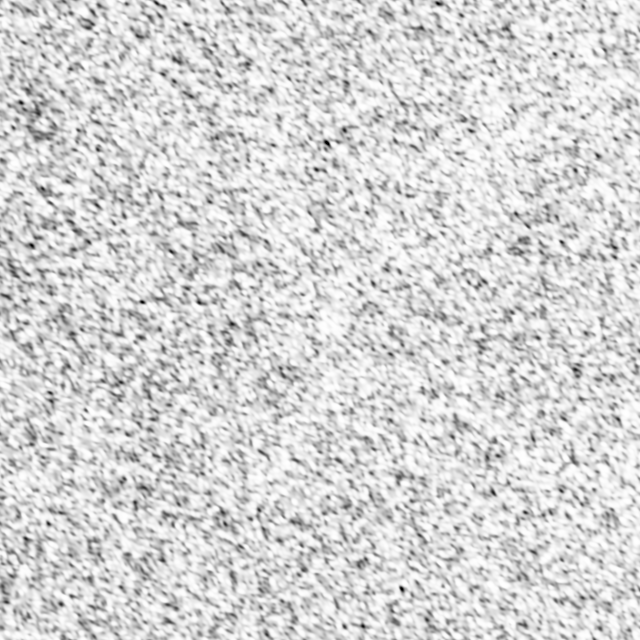
Give the GLSL for this texture, as a Shadertoy shader.

```glsl
// Fine grey speckle on white, like grainy paper, with a slanted grain.
// Signed oval splats, one per jittered cell, add up to a bell-shaped noise;
// slow clouds shift it and a soft shoulder turns it into bright-heavy greys.

const float GRAIN_CELLS = 180.0;                // splat cells per canvas height
const vec2  GRAIN_RADII = vec2(0.68, 0.38);     // long and short spread, in cells
const float GRAIN_ANGLE = -0.68;                // falls to the right
const float ANGLE_SPREAD = 0.9;
const float PI = 3.14159;

// Integer hash: three independent values in 0..1 per cell and layer
vec3 hash3(vec2 cell, int layer) {
    uvec3 v = uvec3(ivec3(ivec2(cell) + 4096, layer));
    v = v * 1664525u + 1013904223u;
    v.x += v.y * v.z;
    v.y += v.z * v.x;
    v.z += v.x * v.y;
    v ^= v >> 16u;
    v.x += v.y * v.z;
    v.y += v.z * v.x;
    v.z += v.x * v.y;
    return vec3(v >> 8u) / 16777216.0;
}

// Smooth value noise in -1..1
float cloudNoise(vec2 p, int layer) {
    vec2 cell = floor(p);
    vec2 f = fract(p);
    f = f * f * (3.0 - 2.0 * f);
    float bottom = mix(hash3(cell, layer).x, hash3(cell + vec2(1, 0), layer).x, f.x);
    float top = mix(hash3(cell + vec2(0, 1), layer).x, hash3(cell + vec2(1, 1), layer).x, f.x);
    return 2.0 * mix(bottom, top, f.y) - 1.0;
}

// Gaussian oval, turned by angle
float ovalSplat(vec2 d, float angle, vec2 radii) {
    float c = cos(angle), s = sin(angle);
    vec2 q = vec2(c * d.x + s * d.y, c * d.y - s * d.x) / radii;
    return exp(-0.5 * dot(q, q));
}

// Sum of random signed ovals, scaled to unit variance
float grainNoise(vec2 p, vec2 radii, int layer) {
    vec2 home = floor(p);
    float sum = 0.0;
    for (int y = -2; y <= 2; y++) {
        for (int x = -2; x <= 2; x++) {
            vec2 cell = home + vec2(x, y);
            vec3 place = hash3(cell, layer);
            vec3 traits = hash3(cell, layer + 1);
            float weight = sqrt(3.0) * (2.0 * place.z - 1.0);
            float angle = GRAIN_ANGLE + ANGLE_SPREAD * (traits.x - 0.5);
            sum += weight * ovalSplat(p - cell - place.xy, angle, radii);
        }
    }
    return sum / sqrt(PI * radii.x * radii.y);
}

// Soft shoulder: linear in the darks, easing towards white
float toneCurve(float level, float slope, float knee, float softness) {
    return 1.0 - slope * softness * log(1.0 + exp((knee - level) / softness));
}

void mainImage(out vec4 fragColor, in vec2 fragCoord) {
    vec2 uv = fragCoord / iResolution.y;

    // Uneven lighting: darker on the left, with broad and small clouds
    float shade = mix(-0.2, 0.2, uv.x);
    shade += 0.22 * cloudNoise(uv * 4.0, 11);
    shade += 0.25 * cloudNoise(uv * 16.0, 23);

    float grain = 0.96 * grainNoise(uv * GRAIN_CELLS, GRAIN_RADII, 37);
    float grey = toneCurve(grain + shade, 0.215, 0.27, 0.7);
    fragColor = vec4(vec3(clamp(grey, 0.0, 1.0)), 1.0);
}
```
